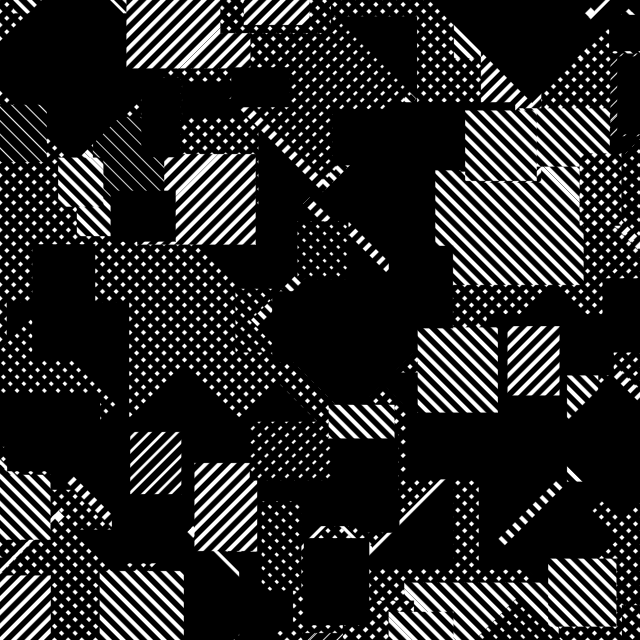
A WebGL 2 fragment shader for this background:

```glsl
#version 300 es
precision highp float;
// Black and white patchwork of diagonal stripes, dot lattices, folds and dark wedges.

uniform vec2 u_resolution;
out vec4 fragColor;

const vec3 PAPER = vec3(0.0);
const vec3 INK = vec3(1.0);
const float PERIOD = 0.0151;      // distance between parallel stripes
const float BOLD = 0.42;          // stripe width as a share of the period
const float FINE = 0.08;
const float FINE_CHANCE = 0.4;    // share of patches thinner than bold
const float DOT_MIN = 0.2;        // dot width as a share of the period
const float DOT_MAX = 0.46;
const float FOLD_CHANCE = 0.65;   // stripes mirrored about a thick bar
const float FOLD_REACH = 0.11;    // how far the bar lies from the patch center
const int LAYERS = 4;
const int DIAMOND_LAYERS = 3;
const float COARSE_CELL = 0.28;
const float FINE_CELL = 0.13;
const float PATCH_CHANCE = 0.64;
const float DIAMOND_CHANCE = 0.3;
const float BLACK_SHARE = 0.44;
const float DOT_SHARE = 0.16;
const float RIM_LINE = 0.0052;
const float RIM_LADDER = 0.014;
const float KNOB = 0.013;
const float SOFTNESS = 1.2;       // edge width in steps of the output grid

// Integer hash: three values in 0..1 for a cell, layer and salt
vec3 random3(ivec2 cell, int layer, int salt) {
    uvec3 v = uvec3(cell.x + 512, cell.y + 512, layer * 8 + salt);
    v = v * 1664525u + 1013904223u;
    v.x += v.y * v.z; v.y += v.z * v.x; v.z += v.x * v.y;
    v ^= v >> 16u;
    v.x += v.y * v.z; v.y += v.z * v.x; v.z += v.x * v.y;
    return vec3(v >> 16u) / 65535.0;
}

// Coverage of a shape from its signed distance
float cover(float dist, float blur) {
    return clamp(0.5 - dist / blur, 0.0, 1.0);
}

float stripe(float t, float duty, float blur) {
    float nearest = abs(t - PERIOD * round(t / PERIOD));
    return cover(nearest - 0.5 * duty * PERIOD, blur);
}

vec2 diagonals(vec2 p) {
    return vec2(p.x + p.y, p.y - p.x) * inversesqrt(2.0);
}

float dots(vec2 d, vec2 duty, float blur) {
    return stripe(d.x, duty.x, blur) * stripe(d.y, duty.y, blur);
}

// Fill of one patch: black, dots, or stripes along either diagonal
float pattern(vec2 p, vec2 center, vec3 pick, vec3 style, float blur) {
    if (pick.x < BLACK_SHARE) return 0.0;
    vec2 d = diagonals(p);
    d.x += step(0.6, style.z) * 0.5 * PERIOD;
    if (pick.x < BLACK_SHARE + DOT_SHARE)
        return dots(d, mix(vec2(DOT_MIN), vec2(DOT_MAX), sqrt(style.xy)), blur);

    bool rising = pick.y < 0.55;
    float duty = mix(FINE, BOLD, smoothstep(0.0, FINE_CHANCE, style.x));
    float t = rising ? d.y : d.x;
    if (style.y < FOLD_CHANCE) {
        vec2 c = diagonals(center);
        float shift = (2.0 * style.z - 1.0) * FOLD_REACH;
        t = abs(t - (rising ? c.y : c.x) - shift) - 0.5 * duty * PERIOD;
    }
    return stripe(t, duty, blur);
}

// Diamond edge on one or two sides: a line with a knob, or a ladder of dashes
float rim(vec2 q, float radius, vec3 pick, vec3 style, float blur) {
    vec2 d = diagonals(q * (2.0 * step(0.5, style.xy) - 1.0));
    float halfSide = radius * inversesqrt(2.0);
    bool twoSided = style.z < 0.35;
    vec2 inset = halfSide - d;
    float depth = twoSided ? min(inset.x, inset.y) : inset.x;
    if (pick.z < 0.4) {
        float line = cover(depth - RIM_LINE, blur);
        vec2 corner = abs(inset - 0.5 * KNOB);
        return max(line, cover(max(corner.x, corner.y) - 0.5 * KNOB, blur));
    }
    if (pick.z > 0.75) return 0.0;
    float along = twoSided && inset.y < inset.x ? d.x : d.y;
    return stripe(along, BOLD, blur) * cover(depth - RIM_LADDER, blur);
}

void main() {
    float blur = SOFTNESS / u_resolution.y;
    vec2 p = gl_FragCoord.xy / u_resolution.y;
    float ink = dots(diagonals(p), vec2(0.5 * (DOT_MIN + DOT_MAX) + 0.05), blur);

    // Paint scattered patches over each other, coarse to fine
    for (int layer = 0; layer < LAYERS; layer++) {
        float size = mix(COARSE_CELL, FINE_CELL, float(layer) / float(LAYERS - 1));
        ivec2 home = ivec2(floor(p / size));
        for (int k = 0; k < 9; k++) {
            ivec2 cell = home + ivec2(k % 3, k / 3) - 1;
            vec3 place = random3(cell, layer, 0);
            if (place.z > PATCH_CHANCE) continue;
            vec3 shape = random3(cell, layer, 1);
            vec3 pick = random3(cell, layer, 2);
            vec3 style = random3(cell, layer, 3);
            vec2 center = (vec2(cell) + place.xy) * size;
            vec2 q = p - center;
            vec2 away = abs(q) - size * mix(vec2(0.2), vec2(0.56), shape.xy);
            float edge = max(away.x, away.y);
            float border = 0.0;
            if (layer < DIAMOND_LAYERS && shape.z < DIAMOND_CHANCE) {
                float radius = size * mix(0.5, 0.85, shape.x);
                edge = (abs(q.x) + abs(q.y) - radius) * inversesqrt(2.0);
                border = rim(q, radius, pick, style, blur);
                pick.x *= 0.6;
            }
            float fill = max(pattern(p, center, pick, style, blur), border);
            ink = mix(ink, fill, cover(edge, blur));
        }
    }
    fragColor = vec4(mix(PAPER, INK, ink), 1.0);
}
```
